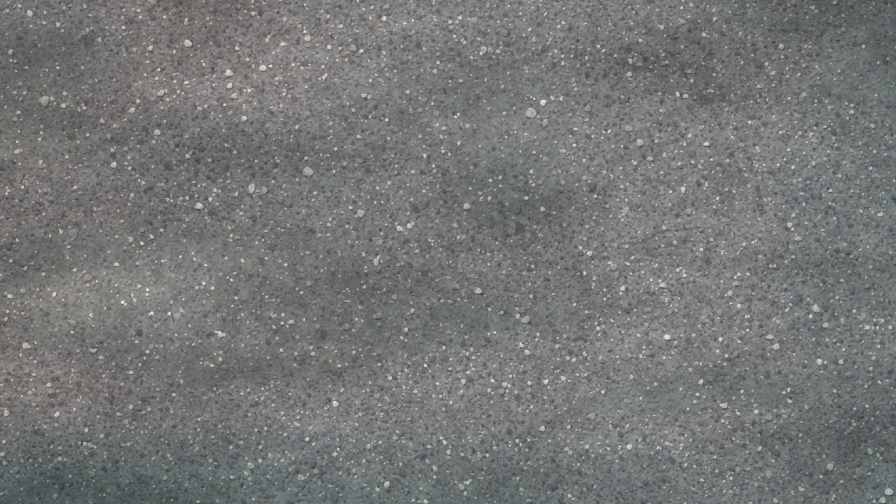
Write a WebGL 2 fragment shader that draws this texture.

```glsl
#version 300 es
precision highp float;
precision highp int;
// Weathered washed concrete: small pebbles in a grey matrix with faint horizontal smears.

uniform vec2 u_resolution;
out vec4 fragColor;

// Lengths are fractions of the canvas height.
const int LAYERS = 4;
const float PITCH[LAYERS] = float[](0.0085, 0.0125, 0.0220, 0.0460);
const float RADIUS[LAYERS] = float[](0.0040, 0.0054, 0.0074, 0.0100);
const float DENSITY[LAYERS] = float[](0.80, 0.58, 0.42, 0.26);
const float PEBBLE_OPACITY = 0.92;
const float SHADOW_DEPTH = 0.21;
const float GRAIN = 0.105;
const float GRAIN_SIZE = 0.0042;
const float BROAD_CONTRAST = 0.42;
const float EXPOSURE = 1.04;
const vec2 SMEAR_SCALE = vec2(2.2, 8.0);

const vec3 MATRIX = vec3(0.465, 0.465, 0.465);
const vec3 SMEAR = vec3(0.425, 0.440, 0.437);
const vec3 SLATE = vec3(0.325, 0.335, 0.365);
const vec3 SAND = vec3(0.620, 0.610, 0.598);
const vec3 CREAM = vec3(0.760, 0.745, 0.715);
const vec3 OCHRE = vec3(0.430, 0.395, 0.335);
const vec3 BLUE = vec3(0.390, 0.430, 0.485);
const vec3 WARM_LIGHT = vec3(1.18, 1.13, 1.11);
const vec3 TEAL_LIGHT = vec3(0.85, 0.93, 0.93);

// Integer hash of a cell and a seed, giving three values in 0..1.
vec3 hash3(ivec2 cell, int seed) {
    uvec3 v = uvec3(ivec3(cell, seed)) * 1664525u + 1013904223u;
    v.x += v.y * v.z; v.y += v.z * v.x; v.z += v.x * v.y;
    v ^= v >> 16u;
    v.x += v.y * v.z; v.y += v.z * v.x; v.z += v.x * v.y;
    return vec3(v >> 16u) / 65535.0;
}

float valueNoise(vec2 p, int seed) {
    ivec2 i = ivec2(floor(p));
    vec2 f = fract(p);
    f = f * f * (3.0 - 2.0 * f);
    float low = mix(hash3(i, seed).x, hash3(i + ivec2(1, 0), seed).x, f.x);
    float high = mix(hash3(i + ivec2(0, 1), seed).x, hash3(i + ivec2(1, 1), seed).x, f.x);
    return mix(low, high, f.y);
}

float fbm(vec2 p, int seed) {
    float sum = 0.0, amp = 0.533;
    for (int k = 0; k < 4; k++) {
        sum += amp * valueNoise(p, seed + k);
        p = p * 2.03 + 7.3;
        amp *= 0.5;
    }
    return sum;
}

vec3 pebbleColor(vec3 rnd) {
    vec3 c = mix(SLATE, SAND, pow(rnd.x, 0.85));
    c = mix(c, CREAM, smoothstep(0.76, 0.97, rnd.x));
    c = mix(c, OCHRE, 0.75 * step(0.93, rnd.y));
    return mix(c, BLUE, 0.65 * step(rnd.y, 0.10));
}

// Signed distance to a rounded, slightly lopsided stone.
float stoneDistance(vec2 d, float radius, float turn, float squash) {
    float c = cos(turn), s = sin(turn);
    d = mat2(c, -s, s, c) * d;
    d.y /= squash;
    float lopsided = 1.0 + 0.09 * sin(3.0 * atan(d.y, d.x + 1e-6) + turn * 5.0);
    return (length(d) * lopsided - radius) * squash;
}

// Lays one size of scattered pebbles over the ground colour.
vec3 addPebbles(vec3 ground, vec2 p, int layer, float cover, float edge) {
    float pitch = PITCH[layer];
    ivec2 home = ivec2(floor(p / pitch));
    for (int k = 0; k < 9; k++) {
        ivec2 cell = home + ivec2(k % 3 - 1, k / 3 - 1);
        vec3 place = hash3(cell, 11 + layer * 3);
        if (place.z > DENSITY[layer] * cover) continue;
        vec3 shape = hash3(cell, 12 + layer * 3);
        vec3 tint = hash3(cell, 13 + layer * 3);
        vec2 d = p - (vec2(cell) + place.xy) * pitch;
        float radius = RADIUS[layer] * mix(0.45, 1.0, shape.x * shape.x);
        float turn = shape.y * 3.1416, squash = mix(0.60, 0.95, shape.z);
        float shade = stoneDistance(d + vec2(-0.2, 0.45) * radius, radius, turn, squash);
        float dist = stoneDistance(d, radius, turn, squash);
        ground *= 1.0 - SHADOW_DEPTH * (1.0 - smoothstep(-edge, edge, shade));
        vec3 stone = pebbleColor(tint) * (1.0 + 0.09 * clamp(d.y / radius, -1.0, 1.0));
        float opacity = PEBBLE_OPACITY * mix(0.6, 1.0, max(tint.z, tint.x));
        ground = mix(ground, stone, opacity * (1.0 - smoothstep(-edge, edge, dist)));
    }
    return ground;
}

void main() {
    vec2 uv = gl_FragCoord.xy / u_resolution;
    vec2 p = gl_FragCoord.xy / u_resolution.y;
    float edge = max(0.7 / u_resolution.y, 0.0008);

    // Matrix with smooth, stretched smears
    vec2 drift = vec2(0.0, 0.035 * fbm(p * 4.0, 61));
    float smear = smoothstep(0.46, 0.68, fbm((p + drift) * SMEAR_SCALE, 71));
    vec3 col = mix(MATRIX, SMEAR, smear);
    col *= 1.0 + 0.24 * (fbm(p * 45.0, 81) - 0.5);

    // Pebbles, fine to coarse, thinner where the surface is smeared
    for (int layer = 0; layer < LAYERS; layer++)
        col = addPebbles(col, p, layer, 1.0 - 0.45 * smear, edge);

    // Broken dark seams and fine grain
    float ridge = abs(fbm((p + drift) * vec2(1.6, 7.0), 91) - 0.5);
    float seam = (1.0 - smoothstep(0.0, 0.022, ridge)) * smoothstep(0.55, 0.72, fbm(p * vec2(3.0, 5.0), 101));
    col *= 1.0 - 0.16 * seam;
    col *= 1.0 + GRAIN * 2.0 * (valueNoise(p / GRAIN_SIZE, 111) - 0.5);

    // Uneven light: warm at the left, teal at the lower and right edges
    float cloud = fbm(p * vec2(2.0, 4.5), 121);
    float warm = exp(-pow(uv.x / 0.36, 2.0)) * smoothstep(0.05, 0.30, uv.y);
    float teal = (1.0 - smoothstep(0.0, 0.22, uv.y)) * (1.0 - 0.6 * uv.x) + 0.5 * smoothstep(0.78, 1.0, uv.x);
    col *= 1.0 + BROAD_CONTRAST * (fbm(p * vec2(3.0, 7.0), 131) - 0.5);
    col *= mix(vec3(1.0), WARM_LIGHT, warm * smoothstep(0.25, 0.60, cloud));
    col *= mix(vec3(1.0), TEAL_LIGHT, clamp(teal * 1.5 * (1.1 - cloud), 0.0, 1.0));
    col *= EXPOSURE - 0.20 * dot(uv - 0.5, uv - 0.5);
    fragColor = vec4(clamp(col, 0.0, 1.0), 1.0);
}
```
